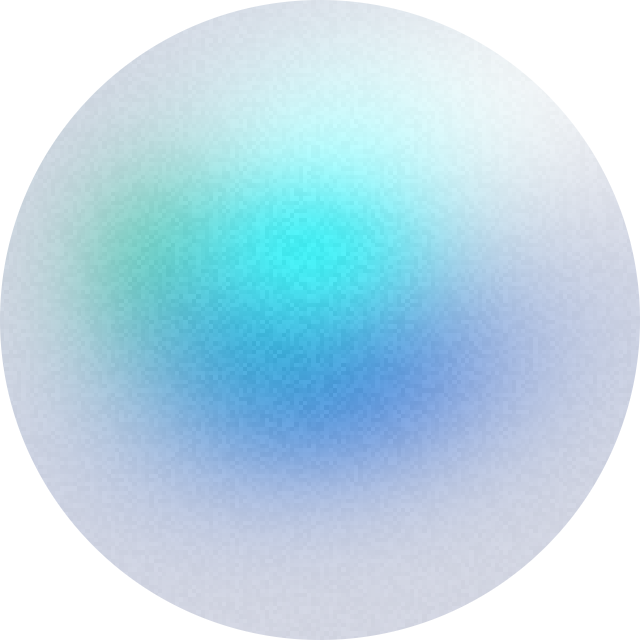
A Shadertoy shader for this background:

```glsl
// A pale disc on white, filled with soft overlapping glows of aqua, green and blue.
// Each glow is a rotated elliptical Gaussian mixed over the layers below it;
// a fine square-celled grain from a sine hash covers the disc.

const vec3 PAPER     = vec3(1.0);
const vec3 MIST      = vec3(0.827, 0.839, 0.886);
const vec3 HIGHLIGHT = vec3(0.955, 0.957, 0.965);
const vec3 PALE_AQUA = vec3(0.780, 1.000, 1.000);
const vec3 GREEN     = vec3(0.400, 0.800, 0.680);
const vec3 BLUE      = vec3(0.400, 0.560, 0.870);
const vec3 AZURE     = vec3(0.150, 0.650, 0.830);
const vec3 CYAN      = vec3(0.220, 0.950, 0.960);

const vec2  DISC_CENTER = vec2(0.5);
const float DISC_RADIUS = 0.5;
const float BLUE_TILT   = 0.2;
const float GRAIN_CELLS = 150.0;
const float GRAIN_BASE  = 0.016;
const float GRAIN_DEEP  = 0.055;

float hash(vec2 cell) {
    return fract(sin(dot(cell, vec2(127.1, 311.7))) * 43758.5453);
}

// Gaussian falloff, 1 at the center and 1/e at the given radii
float glow(vec2 p, vec2 center, vec2 radii, float tilt) {
    float c = cos(tilt), s = sin(tilt);
    vec2 d = p - center;
    vec2 q = vec2(c * d.x + s * d.y, c * d.y - s * d.x) / radii;
    return exp(-dot(q, q));
}

vec3 discColor(vec2 p) {
    vec3 col = MIST;
    col = mix(col, HIGHLIGHT, glow(p, vec2(0.76, 0.85), vec2(0.34, 0.19), 0.0));
    col = mix(col, PALE_AQUA, 0.90 * glow(p, vec2(0.52, 0.74), vec2(0.22, 0.17), 0.0));
    col = mix(col, GREEN, 0.72 * glow(p, vec2(0.25, 0.58), vec2(0.15, 0.17), 0.0));
    col = mix(col, BLUE, 0.95 * glow(p, vec2(0.534, 0.40), vec2(0.295, 0.168), BLUE_TILT));
    col = mix(col, AZURE, 0.70 * glow(p, vec2(0.42, 0.47), vec2(0.19, 0.14), 0.0));
    col = mix(col, CYAN, 0.88 * glow(p, vec2(0.48, 0.605), vec2(0.18, 0.12), 0.0));
    return col;
}

void mainImage(out vec4 fragColor, in vec2 fragCoord) {
    // Centered square canvas, 0 to 1
    float side = min(iResolution.x, iResolution.y);
    vec2 p = (fragCoord - 0.5 * iResolution.xy) / side + 0.5;

    vec3 col = discColor(p);

    // Grain, stronger where the color is saturated
    float noise = hash(floor(p * GRAIN_CELLS)) - 0.5;
    float depth = 1.0 - min(col.r, min(col.g, col.b));
    col += noise * (GRAIN_BASE + GRAIN_DEEP * depth);

    // Disc with a one-pixel soft edge
    float edge = length(p - DISC_CENTER) - DISC_RADIUS;
    float inside = clamp(0.5 - edge * side, 0.0, 1.0);
    fragColor = vec4(clamp(mix(PAPER, col, inside), 0.0, 1.0), 1.0);
}
```
